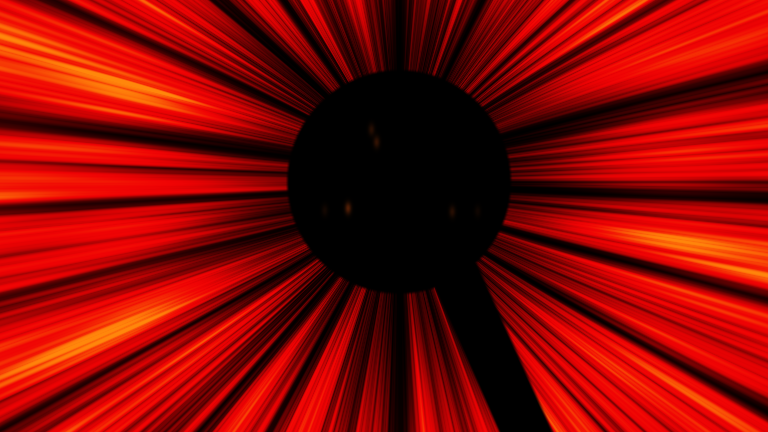
This background is drawn by a Shadertoy shader. Its source:

```glsl
// A black disc on a slanted stalk, in front of fiery red and orange rays.
// Rays are one-dimensional cellular noise over a warped angle, shaped by
// broad dark lanes and warm glows, then coloured by a heat ramp.

const float TAU = 6.2831853;
const vec2 DISC_CENTER = vec2(0.035, 0.079);
const float DISC_RADIUS = 0.259;
const vec2 STALK_START = vec2(0.123, -0.199);
const vec2 STALK_DIR = vec2(0.410, -0.912);
const float STALK_HALF_WIDTH = 0.056;

// Each lane: angle and half width, in degrees.
const vec2 DARK_LANES[17] = vec2[17](
    vec2(14.0, 2.2), vec2(-2.0, 1.2), vec2(-14.0, 1.5), vec2(-28.0, 1.5),
    vec2(-90.0, 3.0), vec2(-119.0, 2.2), vec2(-132.0, 1.5), vec2(-152.0, 1.1),
    vec2(-167.0, 1.0), vec2(-177.0, 1.0), vec2(172.8, 2.2), vec2(157.0, 1.2),
    vec2(140.0, 1.8), vec2(126.0, 1.8), vec2(90.0, 3.0), vec2(64.0, 3.0),
    vec2(29.0, 1.0));
const vec2 WARM_LANES[8] = vec2[8](
    vec2(165.0, 4.0), vec2(23.0, 4.5), vec2(8.0, 2.6), vec2(-9.0, 3.0),
    vec2(-33.0, 3.0), vec2(-173.0, 2.0), vec2(-159.0, 3.0), vec2(149.0, 3.0));

// Each glint: position from the disc center, strength.
const vec3 GLINTS[6] = vec3[6](
    vec3(-0.064, 0.121, 0.20), vec3(-0.052, 0.092, 0.26),
    vec3(-0.118, -0.061, 0.42), vec3(-0.172, -0.066, 0.10),
    vec3(0.123, -0.069, 0.20), vec3(0.182, -0.068, 0.08));

float hash(float n, float seed) {
    return fract(sin(n * 12.989 + seed * 78.233) * 4375.85);
}

// Cellular streaks around the circle; each cell pulses along its radius.
float streaks(float turn, float radius, float count, float seed) {
    float x = turn * count;
    float brightest = 0.0;
    for (int j = -1; j <= 1; j++) {
        float cell = floor(x) + float(j);
        float id = mod(cell, count);
        float offset = x - cell - 0.2 - 0.6 * hash(id, seed);
        float pulse = 0.85 + 0.15 * sin(radius * 9.0 + TAU * hash(id, seed + 1.0));
        float level = mix(0.3, 1.0, hash(id, seed + 2.0)) * pulse;
        brightest = max(brightest, level * exp(-2.8 * offset * offset));
    }
    return brightest;
}

// Soft band around one angle, in degrees.
float lane(float degreesHere, vec2 band) {
    float gap = mod(degreesHere - band.x + 180.0, 360.0) - 180.0;
    gap /= band.y;
    return exp(-gap * gap);
}

// Angle of a ray; side rays meet behind the center.
float rayAngle(vec2 d, float radius) {
    float side = d.x * d.x / (radius * radius);
    return atan(d.y, d.x * (1.0 + 0.25 * side / radius));
}

float rayHeat(vec2 d, float radius) {
    float angle = rayAngle(d, radius);
    float turn = angle / TAU;
    float reach = smoothstep(0.2, 0.72, radius);

    float heat = 0.26 * streaks(turn, radius, 53.0, 5.0)
               + 0.34 * streaks(turn, radius, 130.0, 7.0)
               + 0.24 * streaks(turn, radius, 270.0, 11.0)
               + 0.20 * streaks(turn, radius, 460.0, 17.0);
    heat *= mix(0.60, 1.20, reach) * mix(0.85, 1.05, abs(d.x) / radius);

    float degreesHere = degrees(angle);
    for (int i = 0; i < WARM_LANES.length(); i++)
        heat *= 1.0 + 0.24 * reach * lane(degreesHere, WARM_LANES[i]);
    for (int i = 0; i < DARK_LANES.length(); i++)
        heat *= 1.0 - 0.60 * lane(degreesHere, DARK_LANES[i]);
    return heat;
}

vec3 fireRamp(float heat) {
    float red = smoothstep(0.10, 0.60, heat);
    float orange = smoothstep(0.56, 0.98, heat);
    return vec3(0.94 * red + 0.06 * orange, 0.01 * red + 0.52 * orange,
                0.014 * red + 0.03 * orange * orange);
}

// 1 outside the disc and stalk, 0 inside.
float openSky(vec2 d, float radius, float pixel) {
    float soft = max(pixel, 0.005);
    vec2 q = d - STALK_START;
    float across = abs(dot(q, vec2(-STALK_DIR.y, STALK_DIR.x))) - STALK_HALF_WIDTH;
    float stalk = max(across, -dot(q, STALK_DIR) - 0.05);
    float edge = min(radius - DISC_RADIUS, stalk);
    return smoothstep(-soft, soft, edge);
}

vec3 discGlints(vec2 d) {
    float glow = 0.0;
    for (int i = 0; i < GLINTS.length(); i++) {
        vec2 q = (d - GLINTS[i].xy) / vec2(0.007, 0.013);
        glow += GLINTS[i].z * exp(-dot(q, q));
    }
    return glow * vec3(0.75, 0.27, 0.04);
}

void mainImage(out vec4 fragColor, in vec2 fragCoord) {
    vec2 d = (fragCoord - 0.5 * iResolution.xy) / iResolution.y - DISC_CENTER;
    float radius = max(length(d), 0.001);
    vec3 color = fireRamp(rayHeat(d, radius));
    color *= openSky(d, radius, 1.0 / iResolution.y);
    color += discGlints(d);
    fragColor = vec4(color, 1.0);
}
```
